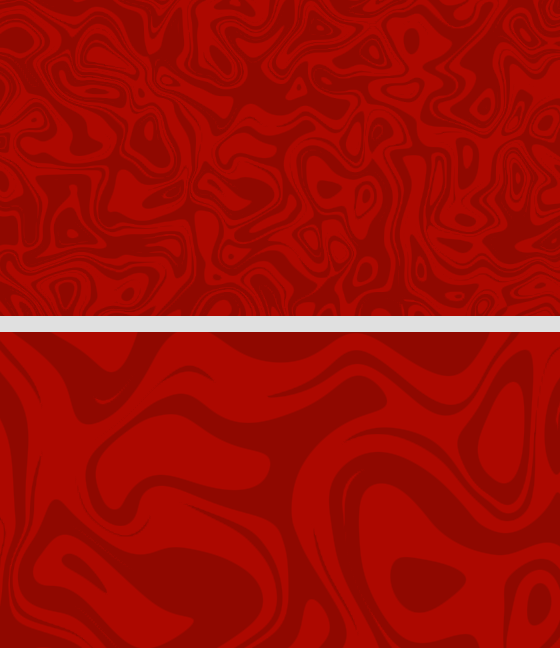
Top: the whole. Bottom: its middle third, enlarged.
A Shadertoy shader for this background:

```glsl
// Two-tone red marbling: irregular contour bands of a warped noise field.

const vec3 DARK_RED = vec3(0.565, 0.030, 0.0);
const vec3 BRIGHT_RED = vec3(0.680, 0.030, 0.0);
const float CELLS_PER_HEIGHT = 6.4;
const float EDGE_PIXELS = 1.3;

// Integer hash giving a pseudo-random angle per lattice point.
float hashAngle(ivec2 cell) {
    uvec2 v = uvec2(cell) * 1664525u + 1013904223u;
    v.x += v.y * 1664525u;
    v.y += v.x * 1664525u;
    v ^= v >> 16u;
    v.x += v.y * 1664525u;
    v.y += v.x * 1664525u;
    v ^= v >> 16u;
    return float(v.x >> 8u) / 16777216.0 * 6.28319;
}

// Slope contribution of one lattice corner.
float cornerSlope(ivec2 cell, ivec2 corner, vec2 f) {
    float angle = hashAngle(cell + corner);
    return dot(vec2(cos(angle), sin(angle)), f - vec2(corner));
}

// Gradient noise, roughly -0.6 to 0.6, with smooth second derivatives.
float gradientNoise(vec2 p) {
    ivec2 cell = ivec2(floor(p));
    vec2 f = fract(p);
    vec2 u = f * f * f * (f * (f * 6.0 - 15.0) + 10.0);
    float low = mix(cornerSlope(cell, ivec2(0, 0), f), cornerSlope(cell, ivec2(1, 0), f), u.x);
    float high = mix(cornerSlope(cell, ivec2(0, 1), f), cornerSlope(cell, ivec2(1, 1), f), u.x);
    return mix(low, high, u.y);
}

// Bends the domain so that the rings become lopsided.
vec2 warp(vec2 p, float amount) {
    vec2 shift = vec2(gradientNoise(p * 0.8 + 31.7), gradientNoise(p * 0.8 + 74.3));
    return p + amount * shift;
}

// Uneven stripes: two incommensurate waves give thick bands and thin lines.
float unevenStripes(float phase) {
    return sin(phase) + 0.8 * sin(2.31 * phase + 3.0);
}

// Signed band value; positive where the bright tone lies.
float marbleBands(vec2 p) {
    float height = gradientNoise(warp(p, 0.6));
    // Slow variation of ring density, from broad pools to tight rings.
    float density = smoothstep(-0.35, 0.25, gradientNoise(p * 0.37 + 12.4));
    // The slow drift keeps the level of the saddles from being the same everywhere.
    float drift = 5.0 * gradientNoise(p * 0.45 + 90.6);
    float phase = height * mix(13.0, 26.0, density) + drift;
    // Slow variation of the threshold makes the lines swell and taper.
    float bias = 0.9 * gradientNoise(p * 0.7 + 53.1);
    return unevenStripes(phase) + bias;
}

void mainImage(out vec4 fragColor, in vec2 fragCoord) {
    vec2 p = fragCoord / iResolution.y * CELLS_PER_HEIGHT;
    float band = marbleBands(p);
    // Edge coverage over about one pixel.
    float edge = max(EDGE_PIXELS * fwidth(band), 1e-4);
    float coverage = clamp(0.5 + band / edge, 0.0, 1.0);
    fragColor = vec4(mix(DARK_RED, BRIGHT_RED, coverage), 1.0);
}
```
